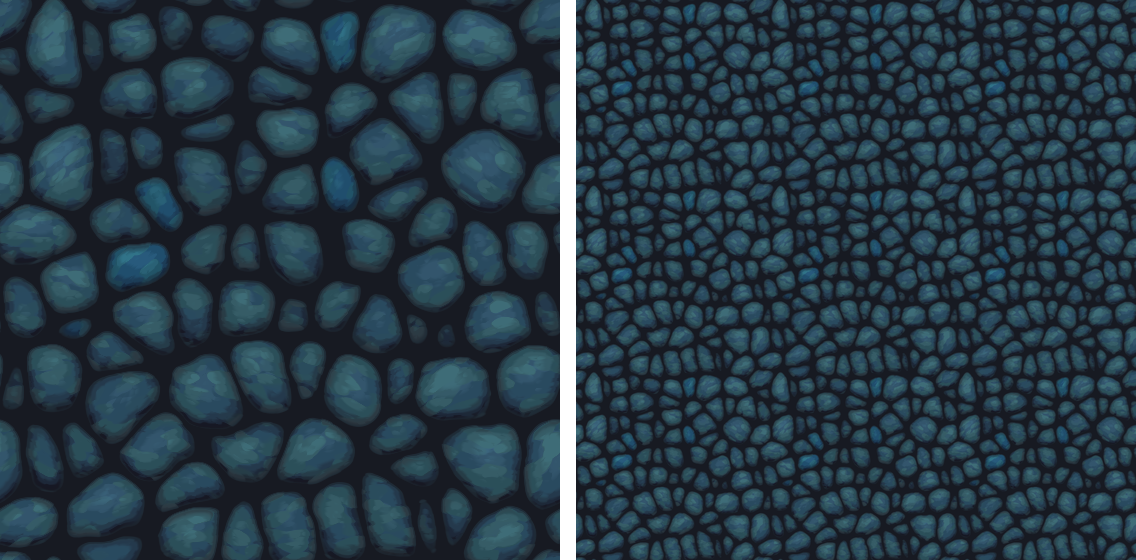
Left: one tile. Right: repeated 3 by 3.
This texture is drawn by a three.js fragment shader. Its source:

```glsl
// Painted wall of rounded teal stones with dark mortar, tiling in both directions.
varying vec2 vUv;

const vec2 GRID = vec2(7.0, 8.0);      // whole cells per tile, rows even
const float CORNER_SHARPNESS = 80.0;   // higher gives squarer stones

const vec3 MORTAR = vec3(0.092, 0.100, 0.132);
const vec3 SHADOW = vec3(0.12, 0.17, 0.21);
const vec3 DARK   = vec3(0.15, 0.24, 0.28);
const vec3 BODY   = vec3(0.17, 0.31, 0.35);
const vec3 LIGHT  = vec3(0.21, 0.36, 0.40);
const vec3 GLOW   = vec3(0.245, 0.425, 0.465);
const vec3 WORN_RIM = vec3(0.19, 0.22, 0.25);

struct Stone {
  vec2 local;    // position relative to the stone's site
  vec2 facing;   // outward direction, fading to zero in the middle
  float depth;   // rounded distance to the border
  float seed;
};

float hash(vec2 p) {
  return fract(sin(dot(p, vec2(127.1, 311.7))) * 43758.5453);
}

vec2 hash2(vec2 p) {
  return vec2(hash(p), hash(p + 41.3));
}

vec2 wrapCell(vec2 cell, vec2 period) {
  return floor(mod(cell + 0.5, period));
}

// Value noise that repeats after a whole number of cells
float wrapNoise(vec2 uv, float cells, float seed) {
  vec2 p = uv * cells, i = floor(p), f = fract(p);
  f = f * f * (3.0 - 2.0 * f);
  vec2 period = vec2(cells);
  float a = hash(wrapCell(i, period) + seed);
  float b = hash(wrapCell(i + vec2(1.0, 0.0), period) + seed);
  float c = hash(wrapCell(i + vec2(0.0, 1.0), period) + seed);
  float d = hash(wrapCell(i + 1.0, period) + seed);
  return mix(mix(a, b, f.x), mix(c, d, f.x), f.y) - 0.5;
}

vec2 wobble(vec2 uv, float cells) {
  return vec2(wrapNoise(uv, cells, 3.7), wrapNoise(uv, cells, 9.2));
}

// Site (xy) and weight (z); some cells split into two smaller stones
vec3 stoneSite(vec2 cell, float half_) {
  vec2 id = wrapCell(cell, GRID);
  float split = step(hash(id + 5.1), 0.55);
  vec2 axis = hash(id + 8.6) < 0.65 ? vec2(0.27, 0.05) : vec2(-0.06, 0.27);
  vec2 offset = axis * (2.0 * half_ - 1.0) * max(split, half_);
  vec2 jitter = (hash2(id) - 0.5) * vec2(0.48, 0.42);
  vec2 brick = vec2(0.5 * mod(id.y, 2.0), 0.0);
  float weight = 0.004 * hash(id + 2.9 + half_ * 7.0) - 10.0 * half_ * (1.0 - split);
  return vec3((cell + 0.5 + brick + jitter + offset) / GRID, weight);
}

float power(vec2 p, vec3 site) {
  vec2 d = p - site.xy;
  return dot(d, d) - site.z;
}

// Weighted Voronoi cell with softly blended border distances
Stone findStone(vec2 p) {
  vec2 base = floor(p * GRID);
  vec3 own = vec3(0.0);
  float nearest = 100.0, seed = 0.0;
  for (int k = 0; k < 50; k++) {
    float n = floor(float(k) / 2.0), half_ = mod(float(k), 2.0);
    vec2 cell = base + vec2(mod(n, 5.0), floor(n / 5.0)) - 2.0;
    vec3 site = stoneSite(cell, half_);
    float reach = power(p, site);
    if (reach < nearest) {
      nearest = reach;
      own = site;
      seed = hash(wrapCell(cell, GRID) + 17.3 + half_ * 3.0);
    }
  }
  float total = 0.0;
  vec2 facing = vec2(0.0);
  for (int k = 0; k < 50; k++) {
    float n = floor(float(k) / 2.0), half_ = mod(float(k), 2.0);
    vec3 site = stoneSite(base + vec2(mod(n, 5.0), floor(n / 5.0)) - 2.0, half_);
    vec2 span = site.xy - own.xy;
    float gap = length(span);
    if (gap > 0.0001) {
      float border = (power(p, site) - nearest) / (2.0 * gap);
      float pull = exp(-CORNER_SHARPNESS * border);
      total += pull;
      facing += pull * span / gap;
    }
  }
  return Stone(p - own.xy, facing / total, -log(total) / CORNER_SHARPNESS, seed);
}

// Flat dabs of paint with slightly soft edges, from -0.5 to 0.5
float dabs(vec2 p, float seed) {
  vec2 base = floor(p);
  float sum = 0.0, total = 0.0001;
  for (int k = 0; k < 9; k++) {
    vec2 cell = base + vec2(mod(float(k), 3.0), floor(float(k) / 3.0)) - 1.0;
    vec2 d = p - cell - hash2(cell + seed);
    float cover = exp(-18.0 * dot(d, d));
    sum += cover * hash(cell + seed + 23.7);
    total += cover;
  }
  return sum / total - 0.5;
}

vec3 paintRamp(float tone) {
  vec3 c = mix(MORTAR, SHADOW, smoothstep(0.10, 0.20, tone));
  c = mix(c, DARK, smoothstep(0.24, 0.36, tone));
  c = mix(c, BODY, smoothstep(0.43, 0.55, tone));
  c = mix(c, LIGHT, smoothstep(0.70, 0.80, tone));
  return mix(c, GLOW, smoothstep(0.86, 0.97, tone));
}

void main() {
  vec2 p = vUv + 0.026 * wobble(vUv, 9.0) + 0.007 * wobble(vUv, 32.0);
  Stone stone = findStone(p);

  // Brush strokes follow each stone's own tilt
  float tilt = (stone.seed - 0.4) * 1.3;
  vec2 along = vec2(cos(tilt), sin(tilt));
  vec2 brush = vec2(dot(stone.local, along), dot(stone.local, vec2(-along.y, along.x)));
  float broad = dabs(brush * vec2(28.0, 52.0), stone.seed * 50.0);
  float fine = dabs(brush * vec2(60.0, 130.0), stone.seed * 90.0);

  // Domed shading lit from above
  float depth = max(stone.depth + 0.002 * broad, 0.0);
  float inside = smoothstep(0.002, 0.009, depth);
  float light = 0.15 * stone.facing.y + 1.1 * stone.local.y;
  float strokes = 0.24 * broad + 0.10 * fine;
  float variety = 0.16 * (fract(stone.seed * 7.0) - 0.5);
  float tone = 1.0 - exp(-depth / 0.018) + inside * (light + strokes + variety);
  vec3 color = paintRamp(tone);

  // Worn grey rims, bluish dabs and a few brighter teal stones
  float rim = inside * (1.0 - smoothstep(0.008, 0.018, depth));
  color = mix(color, WORN_RIM, rim * smoothstep(0.0, 0.35, broad) * 0.6);
  color *= mix(vec3(1.0), vec3(0.95, 0.93, 1.06), inside * smoothstep(0.0, 0.3, -broad));
  color *= mix(vec3(1.0), vec3(0.78, 1.06, 1.15), inside * smoothstep(0.90, 0.95, stone.seed));
  gl_FragColor = vec4(color, 1.0);
}
```
